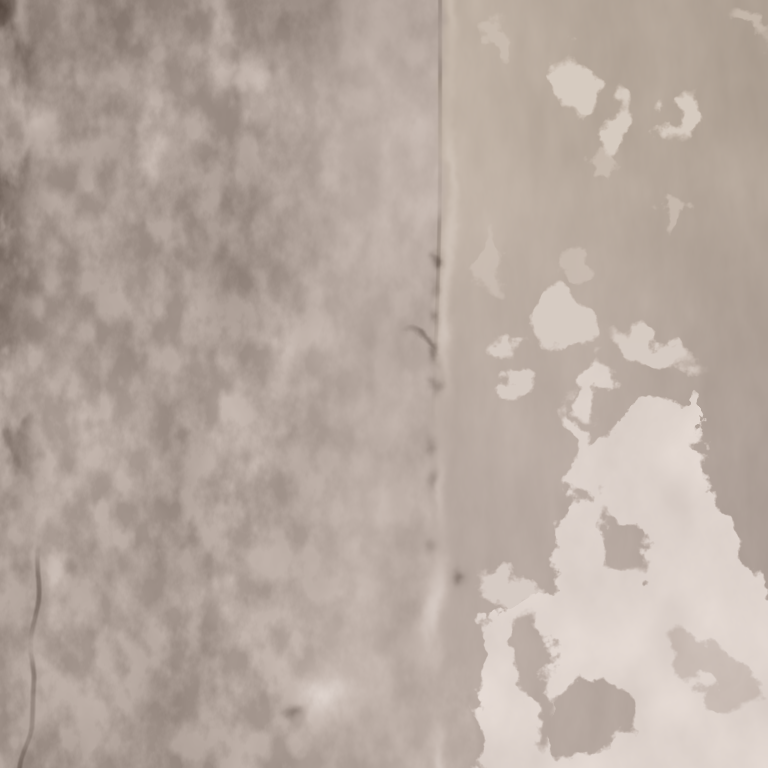
A WebGL 1 fragment shader for this texture:

```glsl
precision highp float;
// Weathered plaster: a mottled grey wall on the left, a pitted vertical seam,
// and a smoother beige coat on the right that has flaked off to pale plaster.
// Tone is built as one value from noise and warped ellipses, then tinted.

uniform vec2 u_resolution;

float hash(vec2 p) {
  return fract(sin(dot(p, vec2(127.1, 311.7))) * 43758.5);
}

float noise(vec2 p) {
  vec2 i = floor(p), f = fract(p), e = vec2(1, 0);
  f = f * f * (3.0 - 2.0 * f);
  return mix(mix(hash(i), hash(i + e), f.x),
             mix(hash(i + e.yx), hash(i + e.xx), f.x), f.y);
}

// Layered noise, centred near zero.
float fbm(vec2 p) {
  float sum = -.48, amp = .5;
  for (int i = 0; i < 5; i++) {
    sum += amp * noise(p);
    p = mat2(1.6, 1.2, -1.2, 1.6) * p + 7.3;
    amp *= .5;
  }
  return sum;
}

// Approximate distance into a tilted ellipse, positive inside.
float blob(vec2 p, float x, float y, float rx, float ry, float tilt) {
  vec2 d = p - vec2(x, y), u = vec2(cos(tilt), sin(tilt));
  vec2 q = vec2(dot(d, u), dot(d, vec2(-u.y, u.x)));
  return (1.0 - length(q / vec2(rx, ry))) * min(rx, ry);
}

float cover(float d) { return smoothstep(-.003, .004, d); }

float glow(vec2 p, float x, float y, float rx, float ry) {
  vec2 q = (p - vec2(x, y)) / vec2(rx, ry);
  return exp(-dot(q, q));
}

float leftWall(vec2 p, vec2 w) {
  float tone = .69 + .045 * smoothstep(.25, .5, p.x);
  tone -= .09 * glow(p, .12, 1.0, .2, .2);
  tone -= .12 * glow(p, .41, 1.02, .08, .12);
  tone -= .06 * glow(p, .34, .68, .14, .1);
  tone -= .03 * glow(p, .18, .2, .2, .3);
  // Blotches stretched downwards, with small peeled scabs
  tone += .15 * fbm(p * vec2(13, 9));
  float rough = 1.0 - .6 * smoothstep(.3, .5, p.x);
  tone += rough * .28 * clamp(fbm(p * vec2(44, 30) + 4.0), -.18, .18);
  // Dark, broken left border
  float border = smoothstep(.07, .0, p.x) * smoothstep(.3, .45, p.y);
  tone -= .2 * border * smoothstep(-.13, .12, fbm(p * vec2(22, 12) + 9.0));
  tone += .08 * glow(w, .045, .85, .02, .03);
  // Pale runs below the top edge and a bright scuff near the bottom
  float run = max(blob(w, .287, .95, .018, .08, .0), blob(w, .33, .885, .028, .05, .2));
  run = max(run, blob(w, .195, .82, .018, .055, .0));
  tone += .08 * smoothstep(-.006, .01, run);
  tone += .09 * glow(w, .42, .095, .025, .03);
  tone -= .12 * glow(w, .378, .075, .012, .008);
  // Crack rising from the lower left
  float crackX = .024 + .075 * p.y + .018 * noise(vec2(p.y * 18.0, 3));
  float crack = smoothstep(.005, .001, abs(p.x - crackX)) * smoothstep(.3, .26, p.y);
  tone -= .2 * crack * noise(vec2(p.y * 25.0, 8));
  return tone + .08 * glow(w, .07, .23, .013, .07);
}

float rightCoat(vec2 p) {
  float tone = .715 - .04 * smoothstep(.75, 1.0, p.x);
  tone += .035 * glow(p, .62, .85, .09, .3);
  tone += .03 * glow(p, .98, .77, .12, .06);
  return tone + .055 * fbm(p * vec2(9, 7) + 2.0) + .04 * fbm(p * vec2(50, 20));
}

// The large bare area: two stepped sides under a ragged top.
float bareArea(vec2 p) {
  float left = .63 + .085 * smoothstep(.18, .25, p.y) + .035 * smoothstep(.26, .33, p.y);
  float right = .918 + .62 * max(.0, .36 - p.y);
  float top = .42 + .065 * glow(p, .855, p.y, .035, 1.0) + .05 * glow(p, .905, p.y, .012, 1.0);
  float d = min(min(p.x - left, right - p.x), top - p.y);
  d = max(d, blob(p, .757, .445, .017, .05, .1));
  d = max(d, blob(p, .778, .5, .016, .048, .0));
  // Islands of coat left inside
  d = min(d, -blob(p, .807, .31, .047, .014, -.95));
  d = min(d, -blob(p, .768, .065, .055, .045, .3));
  d = min(d, -blob(p, .703, .13, .017, .1, .1));
  return min(d, -blob(p, .853, .221, .01, .012, .0));
}

float brightFlakes(vec2 p) {
  float d = blob(p, .748, .895, .024, .04, .3);
  d = max(d, blob(p, .805, .832, .017, .034, .0));
  d = max(d, blob(p, .888, .845, .017, .043, .0));
  d = max(d, blob(p, .725, .58, .042, .038, .8));
  d = max(d, blob(p, .659, .553, .019, .01, -.7));
  d = max(d, blob(p, .668, .497, .015, .016, .0));
  d = max(d, blob(p, .853, .55, .068, .018, -.45));
  return max(d, blob(p, .662, .24, .04, .017, -.75));
}

float faintFlakes(vec2 p) {
  float d = blob(p, .655, .957, .014, .021, .3);
  d = max(d, blob(p, .639, .67, .02, .036, .0));
  d = max(d, blob(p, .795, .787, .02, .02, .0));
  d = max(d, blob(p, .975, .97, .04, .01, -.5));
  d = max(d, blob(p, .87, .72, .012, .018, .0));
  return max(d, blob(p, .755, .65, .018, .02, .0));
}

void main() {
  vec2 p = gl_FragCoord.xy / u_resolution;
  vec2 w = p + .026 * vec2(fbm(p * 26.0), fbm(p * 26.0 + 31.0));
  vec2 torn = mix(p, w, 2.8);
  float seamX = .558 + .015 * smoothstep(.2, .8, p.y);
  float side = smoothstep(-.006, .008, w.x - seamX - .06 * smoothstep(.2, .1, p.y));
  float tone = mix(leftWall(p, w), rightCoat(p), side);
  // Bare plaster and flakes
  float bare = .87 + .09 * fbm(p * vec2(16, 12));
  bare -= .08 * cover(blob(torn, .93, .125, .075, .028, -.6));
  tone = mix(tone, .8, .75 * cover(faintFlakes(torn)));
  tone = mix(tone, .84, cover(brightFlakes(torn)));
  tone = mix(tone, bare, cover(bareArea(torn) + .03 * fbm(p * 22.0)));
  // Seam: thin line, lit lip, pits and a short slanted crack
  float line = smoothstep(.004, .001, abs(p.x - seamX)) * smoothstep(.4, .8, p.y);
  tone -= .15 * line * noise(vec2(p.y * 30.0, 1));
  tone += .07 * glow(w, seamX + .014, p.y, .008, 1.0) * noise(vec2(p.y * 14.0, 5));
  for (int i = 0; i < 9; i++) {
    float k = float(i);
    tone -= .18 * hash(vec2(k, 6)) * glow(w, seamX, .29 + .042 * k, .007, .011);
  }
  tone -= .18 * glow(w, .569, .664, .009, .007);
  tone -= .15 * glow(w, .599, .249, .009, .008);
  tone -= .17 * cover(blob(w, .553, .558, .019, .004, -.5));
  tone += .09 * glow(w, .563, .22, .015, .07);
  // Warm tint, yellower on the upper right coat
  vec3 tint = vec3(0, .054, .086 + .018 * side * smoothstep(.3, .9, p.y));
  gl_FragColor = vec4(tone - tint * mix(1.0, .8, smoothstep(.75, .87, tone)), 1);
}
```
